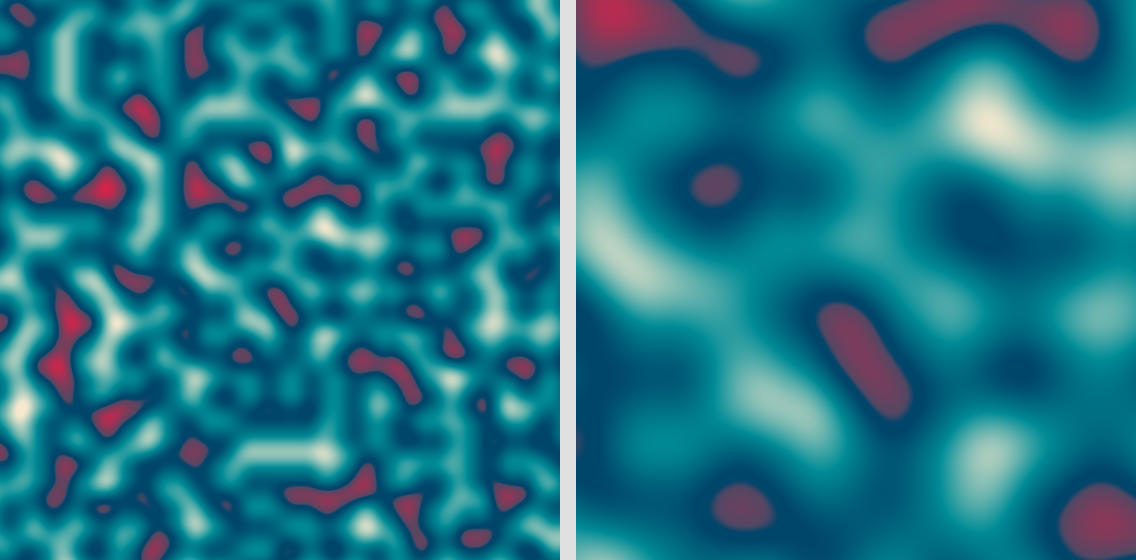
Left: the whole. Right: its middle third, enlarged.
Reproduce this texture procedurally as a three.js fragment shader.

```glsl
// Smooth gradient noise in teal, with cream highlights and crimson islands in the hollows.
#define CELLS 13.0
#define SEED 17.0
#define CRIMSON vec3(0.87, 0.13, 0.28)
#define PLUM    vec3(0.32, 0.28, 0.39)
#define NAVY    vec3(0.00, 0.27, 0.415)
#define TEAL    vec3(0.00, 0.55, 0.59)
#define CREAM   vec3(0.96, 0.91, 0.81)

varying vec2 vUv;

float hash(vec2 p) {
  vec3 q = fract(vec3(p.xyx + SEED) * vec3(0.1031, 0.1030, 0.0973));
  q += dot(q, q.yzx + 33.33);
  return fract((q.x + q.y) * q.z);
}

// Twelve cube-edge directions seen flat: 4 diagonals and 8 along the axes
vec2 gradientAt(vec2 lattice) {
  float edge = floor(12.0 * hash(lattice));
  float angle = edge * 1.570796;
  vec2 axis = vec2(cos(angle), sin(angle));
  return edge < 4.0 ? vec2(axis.x - axis.y, axis.x + axis.y) : axis;
}

float cornerValue(vec2 cell, vec2 local, vec2 corner) {
  return dot(gradientAt(cell + corner), local - corner);
}

float gradientNoise(vec2 p) {
  vec2 cell = floor(p);
  vec2 f = fract(p);
  vec2 fade = f * f * f * (f * (f * 6.0 - 15.0) + 10.0);
  float bottom = mix(cornerValue(cell, f, vec2(0.0, 0.0)),
                     cornerValue(cell, f, vec2(1.0, 0.0)), fade.x);
  float top = mix(cornerValue(cell, f, vec2(0.0, 1.0)),
                  cornerValue(cell, f, vec2(1.0, 1.0)), fade.x);
  return mix(bottom, top, fade.y);
}

// Linear position of a height between two colour stops
float ramp(float low, float high, float height) {
  return clamp((height - low) / (high - low), 0.0, 1.0);
}

// Colour stops from the deepest hollow to the highest peak
vec3 palette(float height) {
  vec3 color = mix(CRIMSON, PLUM, ramp(-0.82, -0.37, height));
  color = mix(color, NAVY, smoothstep(-0.38, -0.31, height));
  color = mix(color, TEAL, ramp(-0.25, 0.17, height));
  return mix(color, CREAM, ramp(0.16, 0.71, height));
}

void main() {
  gl_FragColor = vec4(palette(gradientNoise(vUv * CELLS)), 1.0);
}
```
